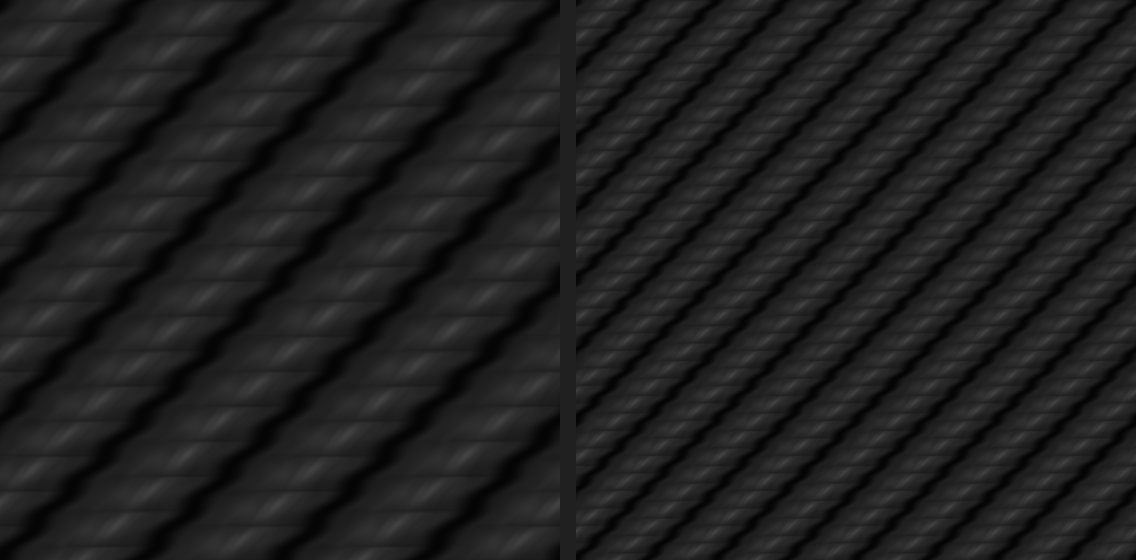
Left: one tile. Right: repeated 2 by 2.
A Shadertoy shader for this texture:

```glsl
// Dark twisted ropes laid side by side on the diagonal, four repeats each way.
// Each rope is a stack of sixteen tilted strands per canvas height, shaded by
// soft lobes, with fibre streaks from wrapping gradient noise.

const float ROPES = 4.0;          // ropes across and down
const float STRANDS = 16.0;       // strand rows down the canvas
const float ROW_STAGGER = 0.58;   // row offset of every second rope
const float PI = 3.1415927;
const float TAU = 6.2831853;

const vec3 GROOVE_COLOR = vec3(0.018);
const vec3 ROPE_COLOR = vec3(0.108);
const vec3 SHEEN_COLOR = vec3(0.102);

vec2 hashGradient(vec2 cell) {
    vec3 p = fract(cell.xyx * vec3(0.1031, 0.1030, 0.0973));
    p += dot(p, p.yzx + 33.33);
    float angle = TAU * fract((p.x + p.y) * p.z);
    return vec2(cos(angle), sin(angle));
}

float cornerNoise(vec2 cell, vec2 local, vec2 corner, vec2 period) {
    return dot(hashGradient(mod(cell + corner, period)), local - corner);
}

// Gradient noise that wraps after a whole number of lattice cells.
float gradientNoise(vec2 p, vec2 period) {
    vec2 cell = floor(p);
    vec2 f = p - cell;
    vec2 w = f * f * f * (f * (f * 6.0 - 15.0) + 10.0);
    float bottom = mix(cornerNoise(cell, f, vec2(0, 0), period),
                       cornerNoise(cell, f, vec2(1, 0), period), w.x);
    float top = mix(cornerNoise(cell, f, vec2(0, 1), period),
                    cornerNoise(cell, f, vec2(1, 1), period), w.x);
    return mix(bottom, top, w.y);
}

// Sheen of one strand: a tilted lobe broken up by fibres along the rope.
float strandSheen(float across, float down) {
    float ridge = 0.43 - 0.7 * (across - 0.55);
    vec2 d = vec2((across - 0.54) / 0.28, (down - ridge) / 0.5);
    float fibreAxis = across - 0.06 * down;
    float fibres = gradientNoise(vec2(fibreAxis * 8.0, down * 1.3 + 3.4), vec2(16.0))
                 + 0.5 * gradientNoise(vec2(fibreAxis * 17.0, down * 1.6 + 7.3), vec2(32.0));
    float glint = exp(-pow((fibreAxis - 0.56) / 0.085, 2.0));
    return exp(-dot(d, d)) * (0.95 + 0.6 * fibres + 0.16 * glint);
}

// Sideways sway of the grooves; its sign alternates from groove to groove.
float grooveSway(float diagonal, float row) {
    float side = cos(PI * diagonal);
    return 0.03 * side * abs(side) * cos(TAU * (row + 0.2));
}

// Rope body: zero in the grooves, full over the middle of the rope.
float ropeBody(float across) {
    float edge = min(across, 1.0 - across);
    return smoothstep(0.0, 0.17, edge);
}

// Streaky wear across the whole canvas; whole-number slopes keep it seamless.
float wear(vec2 uv) {
    vec2 coarse = vec2(24.0 * uv.x - 18.0 * uv.y, 8.0 * (uv.x + uv.y));
    vec2 fine = vec2(48.0 * uv.x - 36.0 * uv.y, 16.0 * (uv.x + uv.y));
    return gradientNoise(coarse, vec2(6.0, 8.0))
         + 0.5 * gradientNoise(fine, vec2(12.0, 16.0));
}

void mainImage(out vec4 fragColor, in vec2 fragCoord) {
    vec2 uv = fragCoord / iResolution.xy;

    // Position across the rope and down the strand, both from 0 to 1
    float row = STRANDS * uv.y;
    float diagonal = ROPES * (uv.x - uv.y);
    diagonal -= grooveSway(diagonal, row);
    float across = fract(diagonal);
    float isEven = 1.0 - mod(floor(diagonal), 2.0);
    float down = fract(-row - ROW_STAGGER * isEven);

    // Blend each strand into the one above it
    float sheen = mix(strandSheen(across, down + 1.0),
                      strandSheen(across, down), smoothstep(0.0, 0.1, down));

    // Thin crease between strands
    float crease = 1.0 - smoothstep(0.0, 0.04, min(down, 1.0 - down));

    float body = ropeBody(across);
    vec3 color = mix(GROOVE_COLOR, ROPE_COLOR, body);
    color += SHEEN_COLOR * sheen * body;
    color += body * (0.014 * wear(uv) - 0.007 * crease);

    fragColor = vec4(color, 1.0);
}
```
